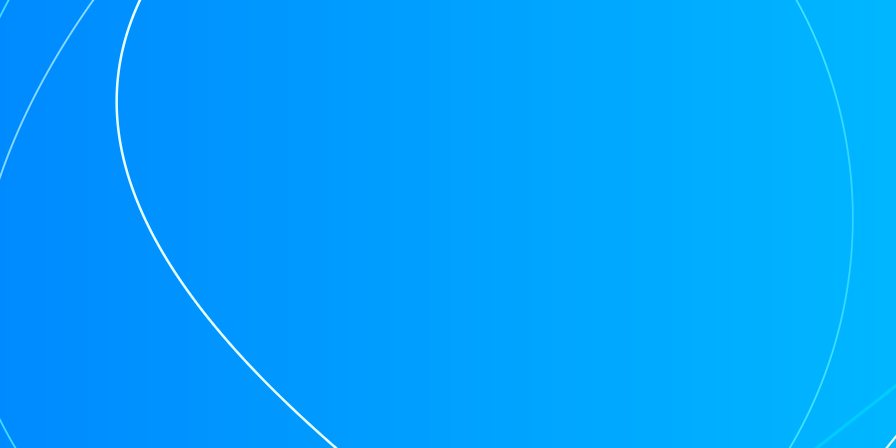
This background is drawn by a WebGL 1 fragment shader. Its source:

```glsl
precision highp float;
// Azure backdrop crossed by fine, bright curves.
// A horizontal blue gradient lies under polynomial strokes, a large
// circular arc and two short diagonals, each with a smoothed edge.
uniform vec2 u_resolution;

// Coverage of a stroke at a given distance from its centre line
float stroke(float dist, float halfWidth) {
    float pixel = 1.0 / u_resolution.y;
    return clamp((halfWidth - abs(dist)) / pixel + 0.5, 0.0, 1.0)
         * min(1.0, 2.0 * halfWidth / pixel);
}

// Approximate distance to x = c0 + c1*t + c2*t^2 + c3*t^3
float curveDistance(vec2 p, vec4 c) {
    float t = p.y;
    float x = c.x + t * (c.y + t * (c.z + t * c.w));
    float slope = c.y + t * (2.0 * c.z + 3.0 * t * c.w);
    return (p.x - x) / sqrt(1.0 + slope * slope);
}

// Signed distance to the infinite line through a and b
float lineDistance(vec2 p, vec2 a, vec2 b) {
    vec2 along = normalize(b - a);
    return dot(p - a, vec2(-along.y, along.x));
}

void main() {
    vec2 uv = gl_FragCoord.xy / u_resolution;
    // Canvas units: x runs from 0 to 2, y runs down from 0 to 1
    vec2 p = vec2(uv.x * 2.0, 1.0 - uv.y);

    // Background gradient
    vec3 color = vec3(0.0, mix(0.542, 0.716, uv.x), 1.0);

    // Pale stroke across the upper left corner
    float corner = curveDistance(p, vec4(0.2083, -0.7105, 0.465, 0.0));
    color = mix(color, vec3(0.62, 0.91, 1.0), 0.85 * stroke(corner, 0.0021));

    // Main white sweep, measured from its leftmost point
    float sweep = curveDistance(p - vec2(0.2604, 0.2266), vec4(0.0, 0.0, 0.970, -0.196));
    color = mix(color, vec3(0.9, 1.0, 1.0), stroke(sweep, 0.0028));

    // Thin cyan arc on the right, faintest at its middle
    float arc = length(p - vec2(0.8986, 0.487)) - 1.005;
    float arcGlow = mix(0.6, 0.85, smoothstep(0.0, 0.45, abs(p.y - 0.487)));
    color = mix(color, vec3(0.3, 0.92, 1.0), arcGlow * stroke(arc, 0.002));

    // Soft cyan diagonal and white tip in the lower right corner
    float diagonal = lineDistance(p, vec2(1.823, 1.0), vec2(2.0, 0.861));
    color = mix(color, vec3(0.0, 0.82, 1.0), 0.8 * stroke(diagonal, 0.0035));
    float tip = lineDistance(p, vec2(1.979, 1.0), vec2(2.0, 0.974));
    color = mix(color, vec3(0.85, 1.0, 1.0), step(1.9, p.x) * stroke(tip, 0.0025));

    gl_FragColor = vec4(color, 1.0);
}
```
